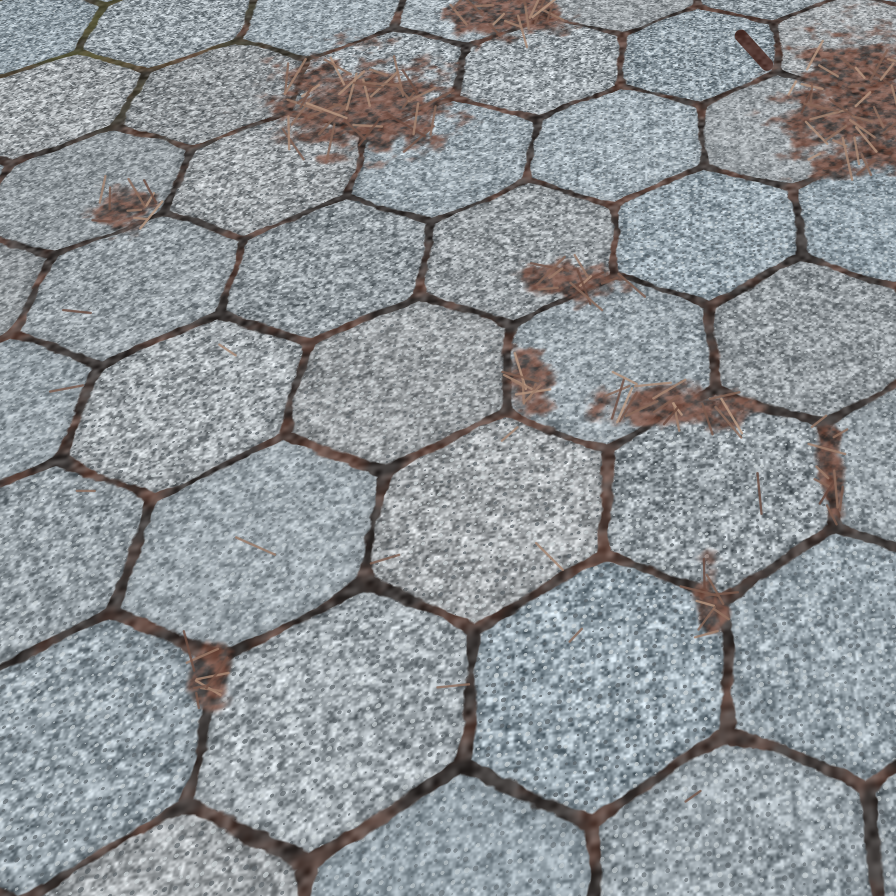
Write a Shadertoy shader that draws this texture.

```glsl
// Weathered hexagonal concrete pavers in perspective, with dirty joints and pine litter.

// Ground plane: homogeneous canvas position of a paver centre and its two steps
const vec3 ORIGIN   = vec3(0.548, 0.428, 1.0);
const vec3 STEP_COL = vec3(0.268, 0.037, 0.018);
const vec3 STEP_ROW = vec3(0.082, 0.2285, 0.112);
const float ROW_HEIGHT = 0.866;

const float JOINT_HALF_WIDTH = 0.021;
const float CORNER_WEAR = 0.28;
const float EDGE_WOBBLE = 0.035;
const float GRAIN_SCALE = 40.0;
const float GRAIN_CONTRAST = 0.36;
const float CHIP_SCALE = 27.0;
const float NEEDLE_HALF_WIDTH = 0.0013;
const int LOOSE_NEEDLES = 16;

const vec3 COOL_STONE = vec3(0.59, 0.645, 0.68);
const vec3 WARM_STONE = vec3(0.605, 0.62, 0.63);
const vec3 PALE_CHIP  = vec3(0.80, 0.83, 0.84);
const vec3 DARK_CHIP  = vec3(0.36, 0.39, 0.41);
const vec3 SOIL       = vec3(0.23, 0.215, 0.21);
const vec3 RUST       = vec3(0.50, 0.35, 0.30);
const vec3 STRAW      = vec3(0.74, 0.62, 0.53);
const vec3 MOSS       = vec3(0.36, 0.37, 0.20);
const vec3 BARK       = vec3(0.30, 0.20, 0.18);

// Litter drifts: centre xy, radii zw
const int DRIFT_COUNT = 10;
const vec4 DRIFTS[DRIFT_COUNT] = vec4[](
    vec4(0.405, 0.885, 0.10, 0.055), vec4(0.965, 0.88, 0.095, 0.08),
    vec4(0.565, 0.985, 0.07, 0.03),  vec4(0.592, 0.575, 0.025, 0.035),
    vec4(0.755, 0.55, 0.08, 0.025),  vec4(0.64, 0.685, 0.06, 0.022),
    vec4(0.14, 0.77, 0.04, 0.025),   vec4(0.235, 0.25, 0.02, 0.04),
    vec4(0.79, 0.325, 0.02, 0.045),  vec4(0.928, 0.475, 0.014, 0.06));

float hash(vec2 p) {
    return fract(sin(dot(p, vec2(127.1, 311.7))) * 43758.5453);
}

float noise(vec2 p) {
    vec2 i = floor(p), f = fract(p);
    f = f * f * (3.0 - 2.0 * f);
    return mix(mix(hash(i), hash(i + vec2(1, 0)), f.x),
               mix(hash(i + vec2(0, 1)), hash(i + vec2(1, 1)), f.x), f.y);
}

float fbm(vec2 p) {
    return 0.55 * noise(p) + 0.3 * noise(p * 2.1 + 17.0) + 0.15 * noise(p * 4.3 + 41.0);
}

float segmentDistance(vec2 p, vec2 a, vec2 b) {
    vec2 ab = b - a;
    return length(p - a - ab * clamp(dot(p - a, ab) / dot(ab, ab), 0.0, 1.0));
}

// Offset from the nearest hexagon centre
vec2 hexLocal(vec2 g) {
    vec2 s = vec2(1.0, 2.0 * ROW_HEIGHT);
    vec2 a = g - s * floor(g / s + 0.5);
    vec2 b = g - s * (floor(g / s) + 0.5);
    return dot(a, a) < dot(b, b) ? a : b;
}

// Concrete with fine grain and scattered light and dark aggregate
vec3 stoneColor(vec2 g, vec2 id, float pixel) {
    float tone = hash(id);
    float rough = mix(0.7, 1.1, hash(id + 7.3));
    vec3 col = mix(WARM_STONE, COOL_STONE, tone) + 0.07 * (hash(id + 3.1) - 0.5);
    col += 0.09 * (fbm(g * 4.0) - 0.5);
    float grain = noise(g * GRAIN_SCALE) + noise(g * GRAIN_SCALE * 2.1 + 9.0) - 1.0;
    col += rough * GRAIN_CONTRAST * grain;
    vec2 q = g * CHIP_SCALE, cell = floor(q);
    vec2 centre = 0.3 + 0.4 * vec2(hash(cell), hash(cell + 19.0));
    float radius = mix(0.06, 0.28, hash(cell + 31.0));
    float soft = pixel * CHIP_SCALE * 0.7;
    float chip = 1.0 - smoothstep(radius - soft, radius + soft, length(fract(q) - centre));
    return mix(col, hash(cell + 53.0) > 0.45 ? PALE_CHIP : DARK_CHIP, 0.75 * rough * chip);
}

// Lays one needle with random place, angle, length and tint
void layNeedle(inout vec3 col, vec2 p, vec2 centre, vec2 spread, vec2 seed, float pixel) {
    vec2 offset = 2.0 * vec2(hash(seed), hash(seed + 5.7)) - 1.0;
    vec2 mid = centre + spread * offset;
    float angle = 6.2832 * hash(seed + 11.3);
    vec2 arm = mix(0.007, 0.024, hash(seed + 23.9)) * vec2(cos(angle), sin(angle));
    float d = segmentDistance(p, mid - arm, mid + arm);
    float cover = 1.0 - smoothstep(-pixel, pixel, d - NEEDLE_HALF_WIDTH);
    col = mix(col, mix(RUST * 0.8, STRAW, hash(seed + 37.1)), 0.85 * cover);
}

void mainImage(out vec4 fragColor, in vec2 fragCoord) {
    vec2 p = fragCoord / iResolution.xy;
    float pixel = 0.7 / iResolution.y;

    // Canvas to ground
    mat2 plane = mat2(STEP_COL.xy - p * STEP_COL.z, STEP_ROW.xy - p * STEP_ROW.z);
    vec2 steps = inverse(plane) * (p - ORIGIN.xy);
    float depth = 1.0 + dot(steps, vec2(STEP_COL.z, STEP_ROW.z));
    float groundPixel = pixel * depth / STEP_COL.x;
    vec2 g = steps * vec2(1.0, ROW_HEIGHT);

    // Paver outline with irregular, worn edges
    vec2 warped = g + EDGE_WOBBLE * (vec2(noise(g * 5.0), noise(g * 5.0 + 31.0)) - 0.5);
    vec2 local = hexLocal(warped), q = abs(local);
    vec2 id = floor((warped - local) * vec2(2.0, 1.0 / ROW_HEIGHT) + 0.5);
    float edge = 0.5 - max(q.x, dot(q, vec2(0.5, ROW_HEIGHT)));
    edge -= CORNER_WEAR * max(length(local) - 0.5, 0.0);
    edge += 0.028 * (fbm(g * 19.0) - 0.5);

    // Litter cover
    float litter = 0.0, ragged = fbm(g * 9.0) - 0.5;
    for (int i = 0; i < DRIFT_COUNT; i++) {
        float d = length((p - DRIFTS[i].xy) / DRIFTS[i].zw);
        litter = max(litter, 1.0 - smoothstep(0.65, 1.15, d + 1.4 * ragged));
    }

    // Stone, joints and soil
    float crumbs = noise(g * 34.0);
    vec3 soil = mix(SOIL, RUST, 0.6 * smoothstep(0.35, 0.8, fbm(g * 6.0 + 70.0)));
    soil += 0.24 * (crumbs - 0.45);
    float damp = smoothstep(0.45, 0.1, p.x) * smoothstep(0.82, 0.95, p.y);
    soil = mix(soil, MOSS, 0.7 * damp * noise(g * 7.0));
    float width = JOINT_HALF_WIDTH * mix(0.65, 1.25, noise(g * 3.0 + 12.0));
    float stone = smoothstep(-groundPixel - 0.004, groundPixel + 0.004, edge - width);
    vec3 top = stoneColor(g, id, groundPixel) * mix(0.87, 1.0, smoothstep(0.0, 0.09, edge));
    vec3 col = mix(soil, top, stone);
    vec3 mulch = mix(SOIL, RUST, smoothstep(0.15, 0.7, fbm(g * 24.0))) + 0.18 * (crumbs - 0.5);
    col = mix(col, mulch, 0.88 * litter);

    // Needles in the drifts, then loose ones
    for (int i = 0; i < DRIFT_COUNT; i++) {
        vec4 drift = DRIFTS[i];
        if (any(greaterThan(abs(p - drift.xy), drift.zw + 0.03))) continue;
        int count = 3 + int(6000.0 * drift.z * drift.w);
        for (int k = 0; k < count; k++)
            layNeedle(col, p, drift.xy, drift.zw * 0.85, vec2(i, k), pixel);
    }
    for (int k = 0; k < LOOSE_NEEDLES; k++)
        layNeedle(col, p, vec2(0.5), vec2(0.5), vec2(91, k), pixel);

    // Short twig
    float twig = segmentDistance(p, vec2(0.827, 0.96), vec2(0.856, 0.928)) - 0.007;
    col = mix(col, BARK + 0.15 * (crumbs - 0.4), 1.0 - smoothstep(-pixel, pixel, twig));

    fragColor = vec4(clamp(col, 0.0, 1.0), 1.0);
}
```
